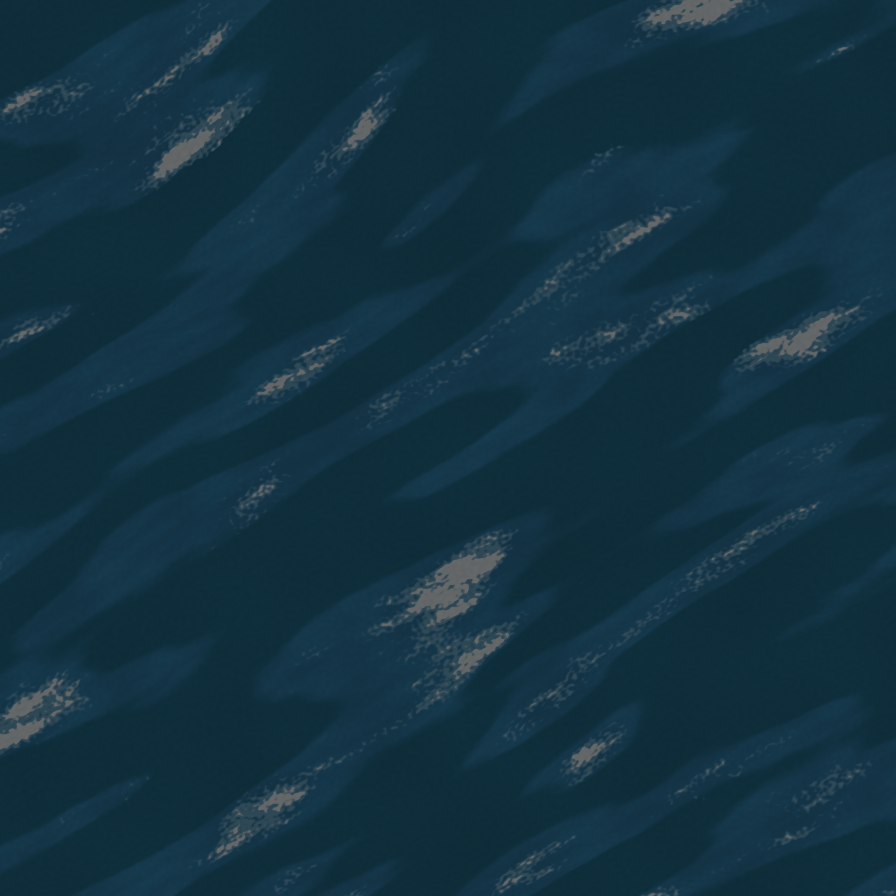
A Shadertoy shader for this texture:

```glsl
// Dark teal water with slanted blue ripples and dry-brushed grey glints.

const vec3 DEEP_TEAL   = vec3(0.057, 0.178, 0.228);
const vec3 RIPPLE_BLUE = vec3(0.080, 0.210, 0.282);
const vec3 SLATE       = vec3(0.180, 0.280, 0.335);
const vec3 PALE_GREY   = vec3(0.385, 0.400, 0.405);

const float SLANT = 0.54;                     // ripple direction in radians
const vec2 RIPPLE_SCALE  = vec2(2.7, 14.5);   // along, across the ripples
const vec2 PATCH_SCALE   = vec2(5.5, 14.0);
const vec2 BRISTLE_SCALE = vec2(20.0, 75.0);
const vec2 GRAIN_SCALE   = vec2(150.0, 230.0);
const float BEND = 0.065;                     // how far ripples sway
const float CREST = 0.32;                     // cap that evens out the crests
const float RIPPLE_LEVEL = 0.060;
const float SLATE_LEVEL  = 0.37;
const float PALE_LEVEL   = 0.49;
const float RIPPLE_SOFTNESS = 0.06;
const float GLINT_SOFTNESS  = 0.04;

float hash(vec2 cell) {
    return fract(sin(dot(cell, vec2(127.1, 311.7))) * 43758.5453);
}

// Slope of a random direction at a lattice corner
float corner(vec2 cell, vec2 offset) {
    float angle = 6.28319 * hash(cell);
    return dot(vec2(cos(angle), sin(angle)), offset);
}

// Gradient noise, about -0.7 to 0.7
float noise(vec2 p) {
    vec2 i = floor(p), f = p - i;
    vec2 u = f * f * f * (f * (f * 6.0 - 15.0) + 10.0);
    vec2 e = vec2(1.0, 0.0);
    return mix(mix(corner(i, f), corner(i + e, f - e), u.x),
               mix(corner(i + e.yx, f - e.yx), corner(i + 1.0, f - 1.0), u.x), u.y);
}

// Soft threshold around a level
float above(float level, float softness, float value) {
    return smoothstep(level - softness, level + softness, value);
}

void mainImage(out vec4 fragColor, in vec2 fragCoord) {
    vec2 p = fragCoord / min(iResolution.x, iResolution.y);

    // Ripple axes, gently bent
    float c = cos(SLANT), s = sin(SLANT);
    vec2 q = vec2(c * p.x + s * p.y, c * p.y - s * p.x);
    q.y += BEND * noise(p * 2.0 + 4.3);

    // Long tapered ripples
    float ripple = noise(q * RIPPLE_SCALE + 17.0)
                 + 0.3 * noise(q * RIPPLE_SCALE * 2.1 + 41.5);

    // Brush texture
    float bristle = noise(q * BRISTLE_SCALE + 7.7);
    float grain = noise(q * GRAIN_SCALE + 3.1);
    float mottle = noise(p * 9.0 + 23.0);

    // Slim glints gather on patches of the ripple crests
    float patches = noise(q * PATCH_SCALE + 61.0);
    float glint = min(ripple, CREST) + 0.55 * patches + 0.22 * bristle + 0.18 * grain;

    vec3 color = DEEP_TEAL * (1.0 + 0.06 * mottle);
    vec3 blue = RIPPLE_BLUE * (1.0 + 0.10 * mottle + 0.08 * bristle);
    color = mix(color, blue, above(RIPPLE_LEVEL, RIPPLE_SOFTNESS, ripple + 0.04 * bristle));
    color = mix(color, SLATE, above(SLATE_LEVEL, GLINT_SOFTNESS * 1.5, glint));
    color = mix(color, PALE_GREY, above(PALE_LEVEL, GLINT_SOFTNESS, glint + 0.12 * bristle));
    color *= 1.0 + 0.05 * grain;

    fragColor = vec4(color, 1.0);
}
```
